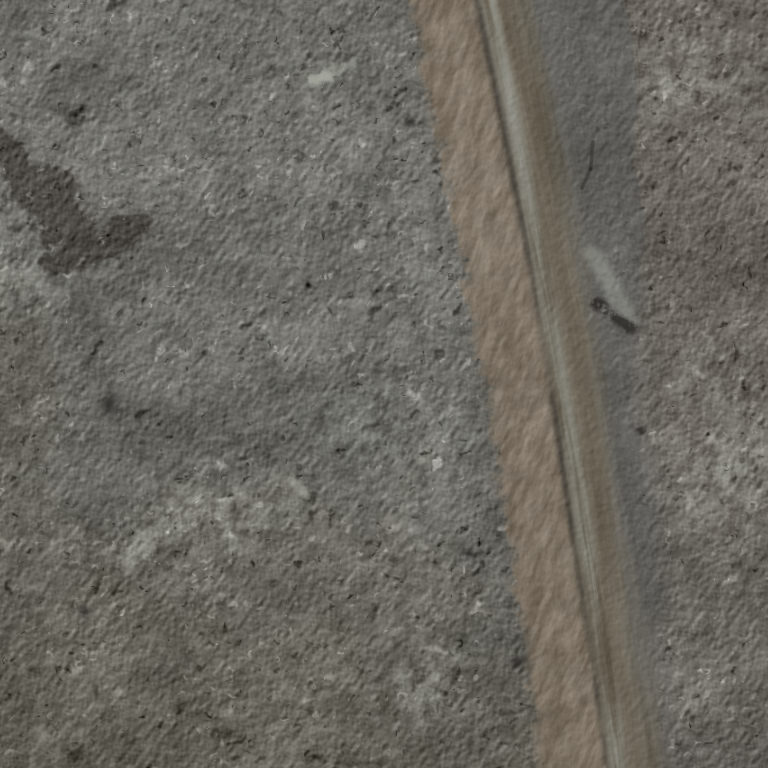
This texture is drawn by a WebGL 1 fragment shader. Its source:

```glsl
precision highp float;
uniform vec2 u_resolution;

#define GRAIN_SCALE 150.0
#define GRAIN_RELIEF 0.19
#define FLECK_AMOUNT 0.22
#define MOTTLE 0.16
#define STONE vec3(0.418, 0.416, 0.396)
#define EARTH vec3(0.365, 0.350, 0.312)
#define GRAVEL vec3(0.405, 0.388, 0.362)
#define TAN vec3(0.500, 0.452, 0.392)
#define OLIVE vec3(0.415, 0.388, 0.335)
#define SLATE vec3(0.375, 0.372, 0.358)
#define PALE vec3(0.570, 0.575, 0.545)
#define DARK vec3(0.235, 0.220, 0.200)

float hash(vec2 p) {
  vec3 h = fract(vec3(p.xyx) * 0.1031);
  h += dot(h, h.yzx + 33.33);
  return fract((h.x + h.y) * h.z);
}

float noise(vec2 p) {
  vec2 i = floor(p), f = fract(p);
  f = f * f * (3.0 - 2.0 * f);
  return mix(mix(hash(i), hash(i + vec2(1, 0)), f.x),
             mix(hash(i + vec2(0, 1)), hash(i + vec2(1, 1)), f.x), f.y);
}

float fbm(vec2 p) {
  float sum = 0.0, amp = 0.5;
  for (int i = 0; i < 4; i++) {
    sum += amp * noise(p);
    p = mat2(1.6, 1.2, -1.2, 1.6) * p + 17.3;
    amp *= 0.5;
  }
  return sum / 0.9375;
}

// Soft elliptical stain
float blot(vec2 p, vec2 center, vec2 radius) {
  vec2 d = (p - center) / radius;
  return exp(-dot(d, d));
}

// Smooth-edged line segment
float stroke(vec2 p, vec2 a, vec2 b, float width) {
  vec2 ab = b - a;
  float h = clamp(dot(p - a, ab) / dot(ab, ab), 0.0, 1.0);
  return 1.0 - smoothstep(width * 0.3, width * 1.3, length(p - a - ab * h));
}

// Height of the rough surface, stretched along a diagonal
float relief(vec2 p) {
  vec2 r = vec2(p.x * 0.8 + p.y * 0.6, p.y * 0.8 - p.x * 0.6);
  return 0.6 * noise(r * vec2(1.3, 0.8)) + 0.35 * noise(r * 2.0 + 9.0) + 0.25 * noise(r * 0.5 + 4.0);
}

// Irregular chips: x is a mask, y a random tone
vec2 flecks(vec2 p, float scale, float density) {
  vec2 g = p * scale;
  g += 0.7 * (vec2(noise(g * 2.3), noise(g * 2.3 + 31.0)) - 0.5);
  vec2 id = floor(g);
  vec2 d = fract(g) - 0.35 - 0.3 * vec2(hash(id + 3.1), hash(id + 8.7));
  float size = 0.14 + 0.20 * hash(id + 5.4);
  float mask = 1.0 - smoothstep(size * 0.2, size * 1.4, length(d + vec2(0.4 * d.y, 0.0)));
  return vec2(mask * step(hash(id), density), hash(id + 21.0));
}

void main() {
  vec2 uv = gl_FragCoord.xy / u_resolution;
  vec2 p = vec2(uv.x, 1.0 - uv.y);
  float t = p.y;
  float cloud = fbm(p * 9.0), fine = fbm(p * 42.0 + 5.0), speck = fbm(p * 95.0 + 11.0);
  vec2 warp = vec2(fbm(p * 22.0), fbm(p * 22.0 + 40.0)) - 0.5;
  vec2 w = p + 0.06 * warp;

  // Left ground, browner toward the lower left
  float brown = smoothstep(0.4, 0.95, t + 0.5 * (cloud - 0.5) - 0.25 * p.x);
  brown = max(brown, 0.7 * blot(w, vec2(0.0, 0.52), vec2(0.09, 0.14)));
  vec3 ground = mix(STONE, EARTH, brown * 0.85);

  // Right ground, beyond a wavering border
  float border = 0.803 + 0.085 * t - 0.027 * t * t + 0.045 * (fbm(vec2(t * 13.0, 2.0)) - 0.5);
  float soft = mix(0.004, 0.035, smoothstep(0.25, 0.55, t));
  float beyond = smoothstep(-soft, soft, p.x - border + 0.012 * (fine - 0.5));
  vec3 rightSide = mix(SLATE, mix(GRAVEL, SLATE, 0.4 * smoothstep(0.6, 1.0, t)), beyond);

  // Distance across the bent strip, with a crumbly outer edge
  float s = p.x - 0.534 - 0.21 * t + 0.04 * t * t;
  float fiber = fbm(vec2(s * 110.0, t * 6.0)), broad = fbm(vec2(s * 40.0, t * 4.0 + 7.0));
  float onStrip = smoothstep(-0.009, 0.010, s + 0.028 * (speck - 0.5) + 0.014 * (fine - 0.5));
  float tanEdge = 0.084 + 0.008 * (broad - 0.5);
  vec3 color = mix(ground, TAN, onStrip * (0.85 + 0.3 * (fine - 0.5)));
  float bare = smoothstep(tanEdge - 0.006, tanEdge + 0.006, s + 0.006 * (speck - 0.5));
  color = mix(color, OLIVE, bare);
  color = mix(color, rightSide, smoothstep(0.125, 0.175, s + 0.05 * (broad - 0.5)));

  // Broken grooves and worn ridge
  float molding = onStrip * (1.0 - smoothstep(0.14, 0.19, s));
  color += molding * ((fiber - 0.5) * 0.13 * bare + (broad - 0.5) * 0.05);
  float groove = blot(vec2(s, 0.0), vec2(tanEdge + 0.002, 0.0), vec2(0.005, 1.0));
  color = mix(color, DARK, groove * (0.1 + 0.6 * smoothstep(0.3, 0.7, fbm(vec2(t * 15.0, s * 20.0)))));
  float ridge = blot(vec2(s, 0.0), vec2(0.102 + 0.008 * (broad - 0.5), 0.0), vec2(0.010, 1.0));
  color = mix(color, PALE, ridge * smoothstep(0.2, 0.75, fiber) * (0.45 + 0.6 * cloud));

  // Fur-like slanted fibers on the tan face
  vec2 slant = vec2(p.x * 0.94 + t * 0.34, t * 0.94 - p.x * 0.34);
  color += onStrip * (1.0 - bare) * (fbm(slant * vec2(150.0, 45.0)) - 0.5) * 0.20;

  // Broad mottling and chalky stains
  float rough = (1.0 - molding) * mix(1.0, 0.4, (1.0 - beyond) * smoothstep(0.14, 0.17, s));
  color += (cloud - 0.5) * MOTTLE * (1.0 - 0.6 * molding) + ((fine - 0.5) * 0.13 + (speck - 0.5) * 0.11) * rough;
  float chalk = blot(w, vec2(0.03, 0.35), vec2(0.06, 0.05)) + blot(w, vec2(0.16, 0.71), vec2(0.06, 0.03))
    + blot(w, vec2(0.28, 0.68), vec2(0.08, 0.05)) + blot(w, vec2(0.56, 0.89), vec2(0.05, 0.05))
    + blot(w, vec2(0.89, 0.11), vec2(0.09, 0.04)) + blot(w, vec2(0.96, 0.62), vec2(0.07, 0.06))
    + 0.8 * blot(w, vec2(0.50, 0.56), vec2(0.09, 0.04)) + 0.7 * blot(w, vec2(0.94, 0.49), vec2(0.06, 0.04));
  color = mix(color, PALE, min(chalk, 1.0) * smoothstep(0.38, 0.68, 0.6 * fine + 0.4 * speck) * 0.75 * rough);

  // Ragged dark stain at the left
  float stain = max(stroke(w, vec2(-0.02, 0.18), vec2(0.10, 0.29), 0.036),
                    stroke(w, vec2(0.08, 0.335), vec2(0.19, 0.302), 0.020));
  color = mix(color, DARK, smoothstep(0.25, 0.65, stain + 0.5 * (speck - 0.5)) * 0.66);

  // Embossed grain and chips gathered in drifts
  vec2 g = p * GRAIN_SCALE;
  color += (relief(g) - relief(g + vec2(0.4, 0.5))) * GRAIN_RELIEF * (0.35 + 0.65 * rough);
  for (int i = 0; i < 3; i++) {
    float k = float(i);
    vec2 chip = flecks(p + k * 0.37, 36.0 + 24.0 * k, 0.10 + 0.25 * smoothstep(0.35, 0.7, cloud));
    color += chip.x * (chip.y - 0.52) * FLECK_AMOUNT * 1.6 * rough;
  }

  // Pale slivers
  vec2 q = p + 0.015 * warp + 0.012 * (speck - 0.5);
  float sliver = max(stroke(q, vec2(0.408, 0.106), vec2(0.432, 0.101), 0.008),
                     0.5 * stroke(q, vec2(0.432, 0.101), vec2(0.460, 0.080), 0.007));
  sliver = max(sliver, 0.6 * stroke(q, vec2(0.378, 0.622), vec2(0.400, 0.645), 0.007));
  sliver = max(sliver, 0.45 * stroke(q, vec2(0.77, 0.33), vec2(0.82, 0.415), 0.014));
  color = mix(color, vec3(0.66, 0.67, 0.63), sliver * 0.85);

  // Pits and cracks
  float pit = blot(q, vec2(0.146, 0.532), vec2(0.012, 0.014)) + blot(q, vec2(0.609, 0.719), vec2(0.007))
    + blot(q, vec2(0.674, 0.865), vec2(0.010, 0.008)) + blot(q, vec2(0.535, 0.158), vec2(0.007, 0.005))
    + blot(q, vec2(0.110, 0.795), vec2(0.007)) + blot(q, vec2(0.832, 0.557), vec2(0.006))
    + stroke(q, vec2(0.778, 0.397), vec2(0.822, 0.427), 0.010) * smoothstep(0.3, 0.55, speck)
    + 0.6 * stroke(p, vec2(0.772, 0.185), vec2(0.769, 0.220), 0.003)
    + 0.6 * stroke(p, vec2(0.769, 0.220), vec2(0.758, 0.245), 0.003);
  color = mix(color, vec3(0.16, 0.15, 0.14), min(pit, 1.0) * 0.8);
  gl_FragColor = vec4(clamp(color, 0.0, 1.0), 1.0);
}
```
